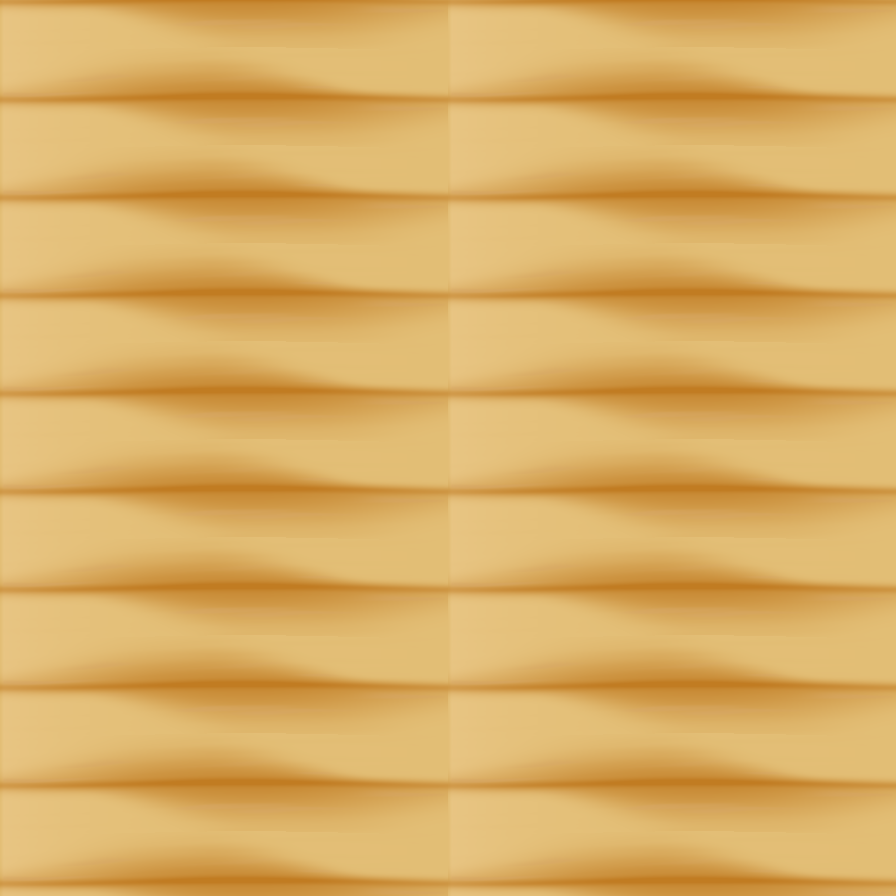
This texture is drawn by a Shadertoy shader. Its source:

```glsl
// Honey-coloured wooden slats: two tiles across and a little over nine rows down.
// Each row has a thin wavy groove with a soft shadow whose reach above and below
// varies along the tile; stretched gradient noise adds the grain.

const float TILES_ACROSS = 2.0;
const float ROWS_DOWN = 64.0 / 7.0;
const float TAU = 6.2831853;

const vec3 LIGHT_WOOD = vec3(0.888, 0.745, 0.460);
const vec3 PALE_WOOD  = vec3(0.910, 0.772, 0.515);
const vec3 DARK_WOOD  = vec3(0.755, 0.485, 0.135);
const vec3 DUSTY_WOOD = vec3(0.840, 0.650, 0.400);

// Unit gradient at a lattice point
vec2 gradientAt(vec2 cell) {
    float h = fract(sin(dot(cell, vec2(127.1, 311.7))) * 4375.85);
    return vec2(cos(TAU * h), sin(TAU * h));
}

// Gradient noise that wraps vertically after periodY cells
float gradientNoise(vec2 p, float periodY) {
    vec2 cell = floor(p);
    vec2 f = p - cell;
    vec2 w = f * f * f * (f * (f * 6.0 - 15.0) + 10.0);
    float y0 = mod(cell.y, periodY);
    float y1 = mod(cell.y + 1.0, periodY);
    float a = dot(gradientAt(vec2(cell.x, y0)), f);
    float b = dot(gradientAt(vec2(cell.x + 1.0, y0)), f - vec2(1.0, 0.0));
    float c = dot(gradientAt(vec2(cell.x, y1)), f - vec2(0.0, 1.0));
    float d = dot(gradientAt(vec2(cell.x + 1.0, y1)), f - vec2(1.0));
    return mix(mix(a, b, w.x), mix(c, d, w.x), w.y);
}

// Long fibres, slightly tilted, in two octaves
float woodGrain(vec2 p) {
    float tilted = p.y + 0.12 * p.x;
    float coarse = gradientNoise(vec2(p.x * 3.0, tilted * 10.0), 10.0);
    float fine = gradientNoise(vec2(p.x * 5.0 + 7.3, tilted * 22.0), 22.0);
    return coarse + 0.5 * fine;
}

// Rises from a to b, then falls from c to d
float swell(float x, float a, float b, float c, float d) {
    return smoothstep(a, b, x) * (1.0 - smoothstep(c, d, x));
}

// Shadow around the groove: u along the tile, d rows below the groove
float grooveShadow(float u, float d) {
    float strength = 0.24 + 0.54 * swell(u, -0.1, 0.50, 0.56, 1.12);
    float reachAbove = mix(0.06, 0.28, swell(u, -0.15, 0.35, 0.45, 0.85));
    float reachBelow = mix(0.08, 0.34, swell(u, 0.18, 0.55, 0.70, 1.25));
    float x = d / (d < 0.0 ? reachAbove : reachBelow);
    float soft = strength * exp(-x * x);
    float crease = 0.30 * exp(-d * d / 0.0016);
    return soft + crease;
}

void mainImage(out vec4 fragColor, in vec2 fragCoord) {
    vec2 uv = fragCoord / iResolution.xy;
    float u = fract(uv.x * TILES_ACROSS);
    float row = (1.0 - uv.y) * ROWS_DOWN;

    // Signed distance from the nearest groove, in rows
    float wave = 0.018 * cos(TAU * (u - 0.05));
    float d = fract(row - wave + 0.5) - 0.5;

    // Grain fades out over a narrow strip at the tile joint
    float joint = swell(u, 0.0, 0.012, 0.988, 1.0);
    float grain = woodGrain(vec2(u, d)) * joint;

    // Fibres nudge the shadow's outline and mottle its depth
    float shade = grooveShadow(u, d * (1.0 + 0.22 * grain));
    shade += grain * (0.025 + 0.20 * shade * (1.0 - shade));

    // Wood is palest just right of each joint
    float pale = exp(-u * 5.0) * smoothstep(0.0, 0.01, u);
    vec3 wood = mix(LIGHT_WOOD, PALE_WOOD, pale);
    vec3 color = mix(wood, DARK_WOOD, clamp(shade, 0.0, 1.0));

    // Dusty flecks along the fringe of the shadow
    float fringe = swell(shade, 0.10, 0.30, 0.40, 0.60);
    color = mix(color, DUSTY_WOOD, fringe * smoothstep(0.05, 0.45, grain) * 0.5);

    fragColor = vec4(color, 1.0);
}
```
